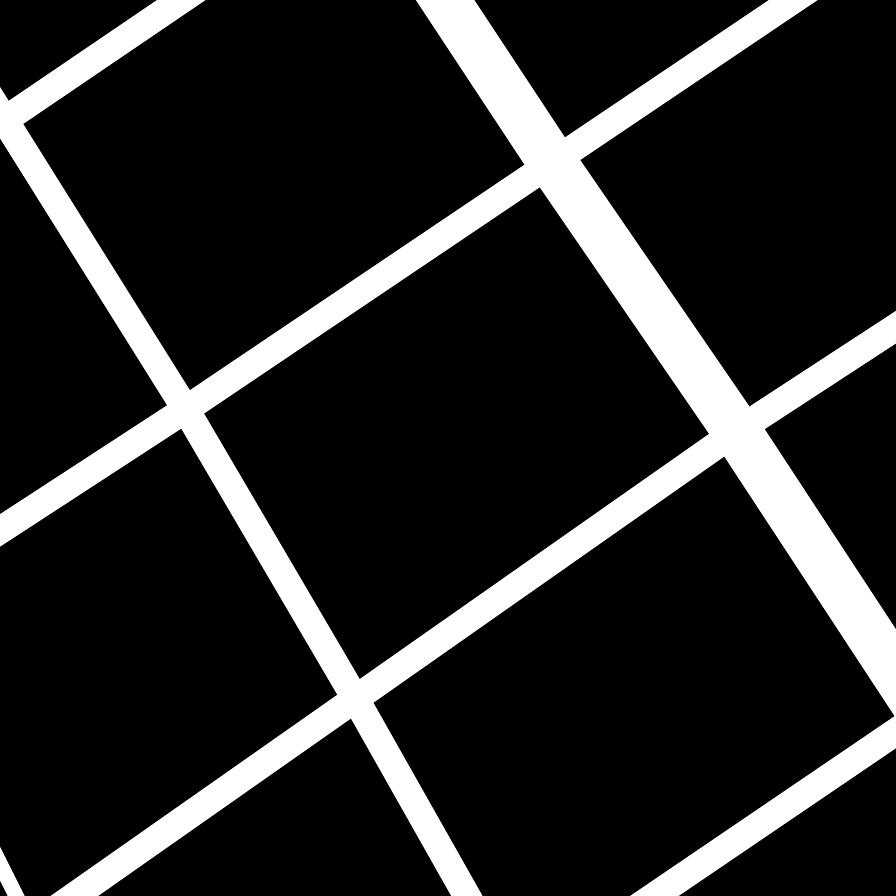
Reproduce this pattern procedurally as a three.js fragment shader.

```glsl
// White joints on black: a tilted, gently warped grid of large tiles.
// Each grid corner comes from a formula; strokes join it to its neighbours,
// and the width of the falling strokes changes from column to column.

varying vec2 vUv;

// Corner of the warped grid: columns run right, rows run down
vec2 corner(float column, float row) {
  vec2 start = vec2(0.0052 + 0.1934 * row + 0.0091 * sin(1.3 * row),
                    0.866 - 0.3229 * row);
  vec2 span = vec2(0.4004 + 0.0046 * row + 0.004 * row * row,
                   0.2721 + 0.0339 * smoothstep(0.6, 2.6, row));

  // The left column is narrower, and the outer columns bend
  float steps = column < 0.0 ? 0.85 * column : column;
  float bend = 0.0;
  if (column > 1.5) bend = 0.0208 * (row - 1.0);
  if (column < -0.5) bend = 0.0078 * (row - 2.0);
  return start + steps * span - vec2(0.0, bend);
}

float segmentDistance(vec2 p, vec2 a, vec2 b) {
  vec2 along = b - a;
  float t = clamp(dot(p - a, along) / dot(along, along), 0.0, 1.0);
  return length(p - a - t * along);
}

// Half width of the falling joint in each column
float fallingHalfWidth(float column) {
  if (column < -0.5) return 0.0085;
  return abs(column - 1.0) < 0.5 ? 0.0273 : 0.0153;
}

void main() {
  float joint = 1.0;

  // Nearest rising or falling joint
  for (int i = -1; i <= 2; i++) {
    for (int j = -1; j <= 3; j++) {
      float column = float(i);
      float row = float(j);
      vec2 here = corner(column, row);
      float falling = segmentDistance(vUv, here, corner(column, row + 1.0))
                    - fallingHalfWidth(column);
      joint = min(joint, falling);

      if (i < 2) {
        float rising = segmentDistance(vUv, here, corner(column + 1.0, row))
                     - 0.0153;
        joint = min(joint, rising);
      }
    }
  }

  // Smooth the edge over about one pixel
  float edge = 0.5 * max(fwidth(vUv.x), fwidth(vUv.y));
  float ink = 1.0 - smoothstep(-edge, edge, joint);
  gl_FragColor = vec4(vec3(ink), 1.0);
}
```
